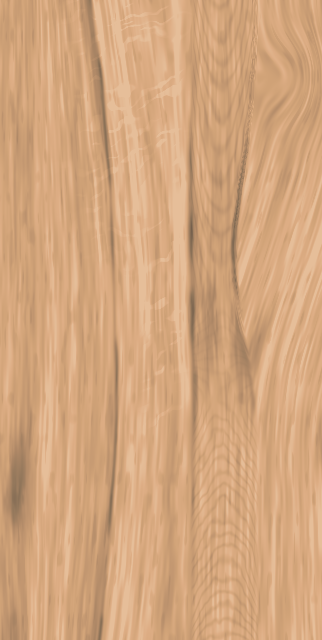
Give the GLSL for this texture, as a WebGL 1 fragment shader.

```glsl
precision highp float;
// Warm oak boards with vertical grain, cathedral arches, ray flecks and dark mineral streaks.
uniform vec2 u_resolution;

const vec3 STAIN  = vec3(0.37, 0.31, 0.26);
const vec3 UMBER  = vec3(0.58, 0.47, 0.36);
const vec3 BROWN  = vec3(0.68, 0.53, 0.40);
const vec3 TAN    = vec3(0.76, 0.59, 0.44);
const vec3 HONEY  = vec3(0.82, 0.64, 0.47);
const vec3 SAND   = vec3(0.87, 0.68, 0.52);
const vec3 CREAM  = vec3(0.90, 0.745, 0.60);
const float BASE_TONE = 0.852;
const float GRAIN_CONTRAST = 0.085;
const float FINE_CONTRAST = 0.10;
const float RING_CONTRAST = 0.055;
const float RING_DENSITY = 150.0;
const float FLECK_LIGHT = 0.045;
const float STREAK_DEPTH = 0.30;

float hash(vec2 p) {
  vec3 q = fract(vec3(p.xyx) * 0.1031);
  q += dot(q, q.yzx + 33.33);
  return fract((q.x + q.y) * q.z);
}

float noise(vec2 p) {
  vec2 i = floor(p), f = fract(p);
  f = f * f * (3.0 - 2.0 * f);
  return mix(mix(hash(i), hash(i + vec2(1.0, 0.0)), f.x),
             mix(hash(i + vec2(0.0, 1.0)), hash(i + 1.0), f.x), f.y);
}

float fbm(vec2 p) {
  float sum = 0.0, amp = 0.5;
  for (int i = 0; i < 4; i++) {
    sum += amp * noise(p);
    p = p * 2.03 + 17.3;
    amp *= 0.5;
  }
  return sum / 0.9375;
}

// Soft bump of height 1 around a centre.
float bump(float x, float centre, float width) {
  float d = (x - centre) / width;
  return exp(-d * d);
}

float spot(vec2 p, vec2 centre, vec2 size) {
  vec2 d = (p - centre) / size;
  return exp(-dot(d, d));
}

// Tone is the red level; the ramp supplies the matching hue.
vec3 woodColor(float t) {
  vec3 c = mix(STAIN, UMBER, clamp((t - 0.37) / 0.21, 0.0, 1.0));
  c = mix(c, BROWN, clamp((t - 0.58) / 0.10, 0.0, 1.0));
  c = mix(c, TAN, clamp((t - 0.68) / 0.08, 0.0, 1.0));
  c = mix(c, HONEY, clamp((t - 0.76) / 0.06, 0.0, 1.0));
  c = mix(c, SAND, clamp((t - 0.82) / 0.05, 0.0, 1.0));
  return mix(c, CREAM, clamp((t - 0.87) / 0.04, 0.0, 1.0));
}

void main() {
  vec2 uv = gl_FragCoord.xy / u_resolution;
  vec2 p = gl_FragCoord.xy / u_resolution.x;
  float x = uv.x, v = uv.y;
  float wobble = 0.018 * (fbm(vec2(x * 2.0, p.y * 3.0)) - 0.5);

  // Board joints, bending with height
  float bend = -0.26 * (v - 0.45) * (v - 0.45);
  float jointA = 0.36 + bend + wobble;
  float jointB = 0.595 + 0.02 * (noise(vec2(3.0, v * 4.0)) - 0.5) + wobble;
  float jointC = 0.79 - 0.06 * bump(v, 0.60, 0.16) + 2.0 * wobble;
  float inMiddle = smoothstep(-0.008, 0.008, x - jointA) * smoothstep(0.02, -0.02, x - jointB);
  float inHeart = smoothstep(-0.006, 0.006, x - jointB) * smoothstep(0.012, -0.012, x - jointC);
  float inRight = smoothstep(-0.012, 0.012, x - jointC);

  // Grain coordinate: lines follow the joints and lean on the right board
  float follow = smoothstep(0.0, 0.3, x) * smoothstep(0.62, 0.42, x);
  float lean = 0.24 * smoothstep(0.30, 0.85, v) * inRight;
  float knot = spot(uv, vec2(0.92, 0.88), vec2(0.10, 0.07));
  float g = x - bend * follow - lean - 0.09 * knot;
  g += 0.035 * (fbm(vec2(x * 3.0, p.y * 1.6) + 9.0) - 0.5);

  float broad = fbm(vec2(g * 9.0, p.y * 0.9));
  float bands = noise(vec2(g * 32.0, p.y * 0.8) + 31.0);
  float lines = noise(vec2(g * 68.0, p.y * 1.6) + 57.0);
  float fine = noise(vec2(g * 135.0, p.y * 9.0) + 83.0);
  float pores = smoothstep(0.68, 0.92, noise(vec2(g * 115.0, p.y * 16.0) + 5.0));

  float tone = BASE_TONE - 0.022 * smoothstep(0.01, -0.01, x - jointA);
  tone += 0.012 * inMiddle - 0.022 * inHeart;
  tone += 0.11 * (broad - 0.5);
  tone += GRAIN_CONTRAST * ((bands - 0.5) * 0.7 + lines - 0.5) * (1.0 - 0.45 * inHeart);
  tone += FINE_CONTRAST * (fine - 0.5) - 0.045 * pores;

  // Cathedral arches: peaks below, long tongues above
  float dx = x - 0.69 - 2.0 * wobble;
  float curve = mix(14.0, -42.0, smoothstep(0.35, 0.55, v)) * dx * dx;
  float arch = p.y + curve + 0.16 * (fbm(p * vec2(9.0, 5.0)) - 0.5);
  float density = RING_DENSITY * mix(1.0, 0.45, smoothstep(0.35, 0.55, v));
  float ring = 0.5 + 0.5 * sin(arch * density);
  float ringShow = inHeart * (1.0 - 0.75 * bump(v, 0.46, 0.13));
  tone -= RING_CONTRAST * (ring * ring * ring - 0.25) * ringShow;

  // Ray flecks: short pale marks across the grain
  vec2 ray = vec2(x * 20.0, p.y * 62.0 + 10.0 * fbm(p * 7.0) - x * 30.0);
  float fleck = smoothstep(0.66, 0.86, noise(ray));
  float fleckZone = max(bump(x, 0.51, 0.055) * smoothstep(0.2, 0.45, v),
                        bump(x, 0.36, 0.12) * smoothstep(0.5, 0.8, v));
  tone += FLECK_LIGHT * fleck * fleckZone;

  // Thin dark lines along the joints
  float broken = smoothstep(0.30, 0.65, noise(vec2(x * 12.0, p.y * 8.0) + 41.0));
  float streak = bump(x, jointA, 0.006) * (0.25 + 0.55 * broken);
  streak += bump(x, jointA - 0.015, 0.017) * smoothstep(0.70, 0.92, v) * 0.5;
  streak += bump(x, jointA - 0.01, 0.02) * smoothstep(0.22, 0.02, v) * 0.4;
  streak += bump(x, jointB, 0.009) * (0.15 + 0.75 * bump(v, 0.60, 0.25) * (0.4 + broken));
  streak += bump(x, jointC, 0.008) * bump(v, 0.60, 0.23) * (0.3 + 0.7 * broken);

  // Cloudy mineral stains broken up along the grain
  float cloud = smoothstep(0.32, 0.72, fbm(vec2(g * 24.0, p.y * 4.5) + 63.0));
  float stain = 0.95 * spot(uv, vec2(0.045, 0.23), vec2(0.05, 0.09));
  stain += 0.38 * bump(x, 0.05, 0.035) * smoothstep(0.35, 0.75, v);
  stain += 0.40 * bump(x, 0.02, 0.04) * smoothstep(0.2, 0.0, v);
  stain += 0.75 * inHeart * bump(v, 0.55, 0.14);
  stain += 0.55 * spot(uv, vec2(0.81, 0.45), vec2(0.05, 0.07));
  stain += 0.50 * knot + 0.35 * spot(uv, vec2(0.84, 0.80), vec2(0.05, 0.16));
  stain += 0.60 * spot(uv, vec2(1.0, 0.31), vec2(0.035, 0.05));
  tone -= STREAK_DEPTH * (streak + stain * (0.12 + 0.75 * cloud));

  gl_FragColor = vec4(woodColor(tone), 1.0);
}
```
